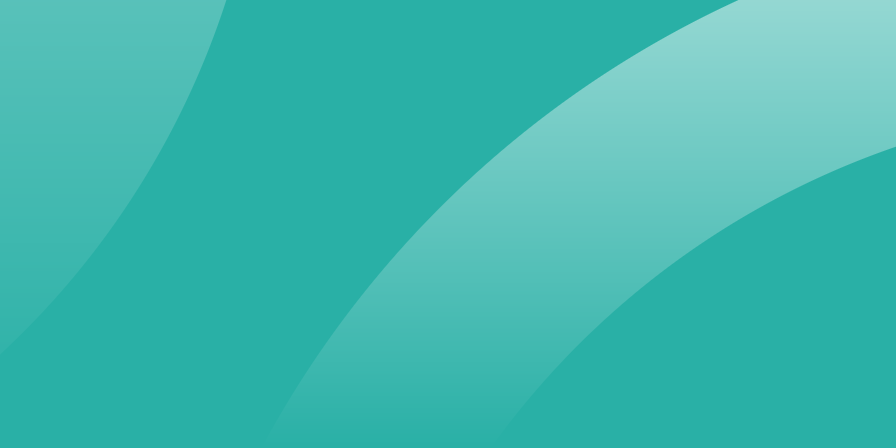
Write a WebGL 2 fragment shader that draws this background.

```glsl
#version 300 es
precision highp float;

uniform vec2 u_resolution;
out vec4 fragColor;

// Lengths are in canvas heights, origin at the lower left
#define BASE_COLOR vec3(0.161, 0.690, 0.651)
#define GLOW_COLOR vec3(1.0)
#define RING_CENTER vec2(2.602, -1.082)
#define RING_OUTER 2.290
#define RING_INNER 1.855
#define RING_ALPHA 0.50
#define DISC_CENTER vec2(-1.260, 1.570)
#define DISC_RADIUS 1.855
#define DISC_ALPHA 0.22
#define DISC_FADE_START 0.04

float circleDistance(vec2 p, vec2 center, float radius) {
    return length(p - center) - radius;
}

// Soft coverage of a signed distance, one pixel wide
float coverage(float dist, float pixel) {
    return clamp(0.5 - dist / pixel, 0.0, 1.0);
}

// Opacity ramp rising from a start height to the top edge
float verticalFade(float y, float start) {
    return clamp((y - start) / (1.0 - start), 0.0, 1.0);
}

void main() {
    float pixel = 1.0 / u_resolution.y;
    vec2 p = gl_FragCoord.xy * pixel;

    // Wide ring sweeping across the right side
    float outer = circleDistance(p, RING_CENTER, RING_OUTER);
    float inner = circleDistance(p, RING_CENTER, RING_INNER);
    float ring = coverage(max(outer, -inner), pixel);

    // Large disc entering from the upper left
    float disc = coverage(circleDistance(p, DISC_CENTER, DISC_RADIUS), pixel);

    // Translucent layers over the flat base
    vec3 color = BASE_COLOR;
    color = mix(color, GLOW_COLOR, disc * DISC_ALPHA * verticalFade(p.y, DISC_FADE_START));
    color = mix(color, GLOW_COLOR, ring * RING_ALPHA * verticalFade(p.y, 0.0));

    fragColor = vec4(color, 1.0);
}
```
